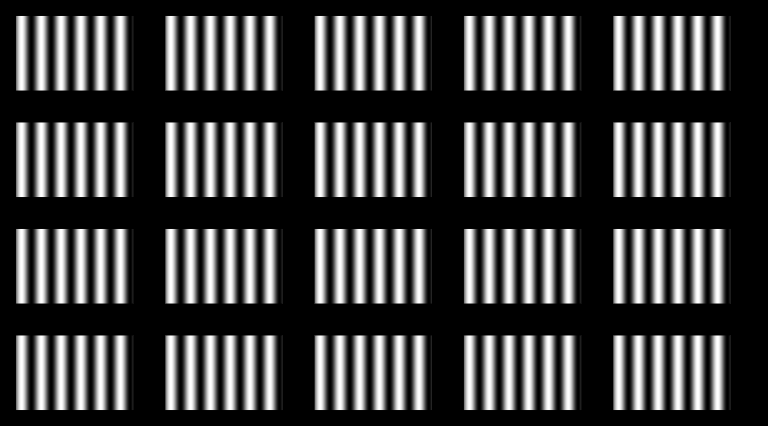
Reproduce this pattern procedurally as a WebGL 1 fragment shader.

```glsl
precision highp float;
// Grid of black-backed panels, each filled with soft vertical sine stripes.

uniform vec2 u_resolution;

// Lengths are in units of the canvas height.
#define PANELS vec2(5.0, 4.0)
#define PITCH vec2(0.3505, 0.25)
#define MARGIN vec2(0.0375, 0.0375)
#define PANEL_SIZE vec2(0.2754, 0.175)
#define STRIPES 5.93
#define FIRST_PEAK 0.28
#define BACKGROUND vec3(0.0)
#define STRIPE_COLOR vec3(1.0)

const float TAU = 6.2831853;

// Signed distance to a box centred on the origin.
float boxDistance(vec2 p, vec2 halfSize) {
  vec2 d = abs(p) - halfSize;
  return length(max(d, 0.0)) + min(max(d.x, d.y), 0.0);
}

// Brightness of the stripes, with x running from 0 to 1 across a panel.
float stripeWave(float x) {
  return 0.5 + 0.5 * cos(TAU * (x * STRIPES - FIRST_PEAK));
}

void main() {
  vec2 p = gl_FragCoord.xy / u_resolution.y;
  float pixel = 1.0 / u_resolution.y;

  // Repeat the cell, limited to the number of panels.
  vec2 cell = clamp(floor(p / PITCH), vec2(0.0), PANELS - 1.0);
  vec2 local = p - cell * PITCH - MARGIN;

  // Smooth panel edge.
  float d = boxDistance(local - 0.5 * PANEL_SIZE, 0.5 * PANEL_SIZE);
  float panel = clamp(0.5 - d / pixel, 0.0, 1.0);

  float light = panel * stripeWave(local.x / PANEL_SIZE.x);
  gl_FragColor = vec4(mix(BACKGROUND, STRIPE_COLOR, light), 1.0);
}
```
